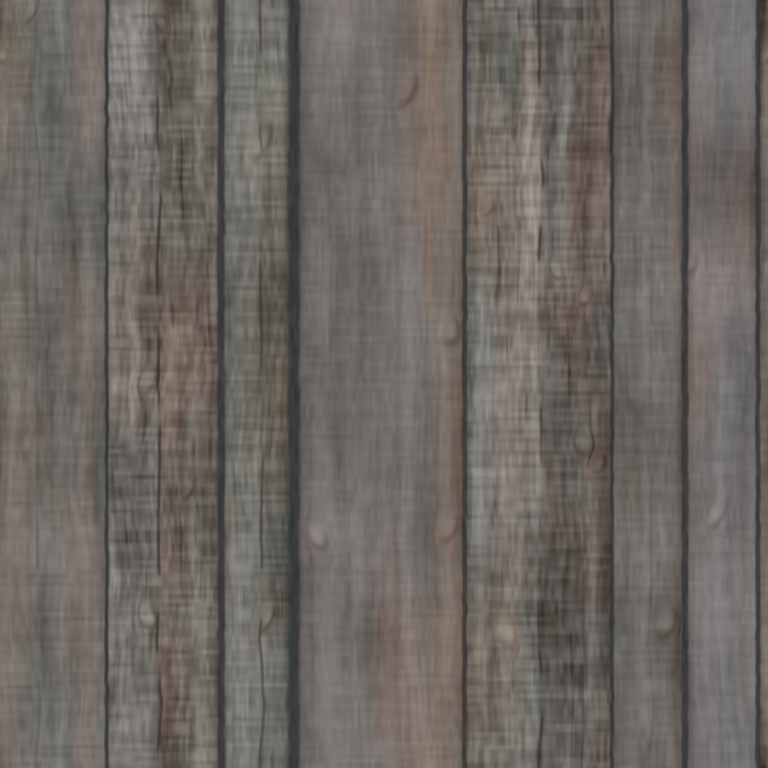
Reproduce this texture procedurally as a WebGL 2 fragment shader.

```glsl
#version 300 es
precision highp float;

#define BOARDS 7
#define KNOTS 22
#define SHIFT 0.013
#define GRAIN 0.17
#define BLOTCH 0.15
#define SAW_MARKS 0.07
#define FIBRE 0.085
#define SHADOW_REACH 0.006
#define GAP_COLOR vec3(0.215, 0.217, 0.222)
#define CRACK_COLOR vec3(0.20, 0.185, 0.175)
#define WARM_TINT vec3(0.030, -0.004, -0.020)

uniform vec2 u_resolution;
out vec4 fragColor;

// Per board: left edge, half gap width, inner seam, wear
const vec4 board[BOARDS] = vec4[](
    vec4(0.000, 0.0026, 0.063, 0.25), vec4(0.152, 0.0018, 0.221, 0.85),
    vec4(0.301, 0.0045, 0.355, 0.60), vec4(0.396, 0.0075, 0.569, 0.10),
    vec4(0.618, 0.0026, 0.718, 0.80), vec4(0.810, 0.0018, 0.862, 0.20),
    vec4(0.905, 0.0040, 0.950, 0.05));

// Weathered wood on either side of the inner seam
const vec3 leftTone[BOARDS] = vec3[](
    vec3(0.410, 0.400, 0.380), vec3(0.435, 0.425, 0.405), vec3(0.435, 0.430, 0.405),
    vec3(0.440, 0.422, 0.412), vec3(0.460, 0.455, 0.435), vec3(0.425, 0.415, 0.400),
    vec3(0.462, 0.447, 0.442));
const vec3 rightTone[BOARDS] = vec3[](
    vec3(0.405, 0.400, 0.390), vec3(0.415, 0.390, 0.370), vec3(0.420, 0.415, 0.388),
    vec3(0.440, 0.408, 0.380), vec3(0.405, 0.390, 0.375), vec3(0.405, 0.390, 0.375),
    vec3(0.452, 0.442, 0.440));

float hash(vec2 p) {
    vec3 q = fract(p.xyx * 0.1031);
    q += dot(q, q.yzx + 33.33);
    return fract((q.x + q.y) * q.z);
}

// Value noise that repeats over the unit square
float noise(vec2 uv, vec2 cells) {
    vec2 p = uv * cells, i = floor(p), f = fract(p);
    f = f * f * (3.0 - 2.0 * f);
    vec2 a = mod(i, cells), b = mod(i + 1.0, cells);
    return mix(mix(hash(a), hash(vec2(b.x, a.y)), f.x),
               mix(hash(vec2(a.x, b.y)), hash(b), f.x), f.y);
}

float fbm(vec2 uv, vec2 cells) {
    float sum = 0.0, weight = 0.5;
    for (int i = 0; i < 4; i++) {
        sum += weight * noise(uv, cells);
        cells *= 2.0;
        weight *= 0.5;
    }
    return sum / 0.9375;
}

vec2 wrapDelta(vec2 d) { return fract(d + 0.5) - 0.5; }

void main() {
    vec2 uv = gl_FragCoord.xy / u_resolution;
    uv.x = fract(uv.x + SHIFT);
    float pixel = 1.0 / u_resolution.x;

    // Find the board and the darkness of the gaps
    int id = 0;
    float gap = 0.0, shade = 0.0;
    for (int i = 0; i < BOARDS; i++) {
        float ragged = noise(uv + float(i) * 0.17, vec2(3.0, 70.0)) - 0.5;
        float d = abs(wrapDelta(vec2(uv.x - board[i].x, 0.0)).x + 0.0016 * ragged);
        float w = board[i].y;
        gap = max(gap, 1.0 - smoothstep(w * 0.5, w + max(pixel, 0.002), d));
        shade = max(shade, exp(-max(d - w, 0.0) / SHADOW_REACH) * (0.35 + 40.0 * w));
        if (uv.x >= board[i].x) id = i;
    }
    float seam = board[id].z, wear = board[id].w;

    // Knots bend the grain and leave a ring with a pale cheek
    float bend = 0.0, knotLight = 0.0, knotWarm = 0.0;
    for (int i = 0; i < KNOTS; i++) {
        float k = float(i);
        vec2 center = vec2(hash(vec2(k, 3.0)), hash(vec2(k, 17.0)));
        vec2 d = wrapDelta(uv - center);
        d.y += d.x * (hash(vec2(k, 29.0)) - 0.5) * 2.4;
        float size = mix(0.006, 0.015, hash(vec2(k, 41.0)));
        float r = length(d * vec2(1.0, 0.75)) / size;
        float body = exp(-r * r);
        float ring = exp(-pow((r - 0.9) * 3.0, 2.0));
        bend += d.x * body * 1.3;
        knotLight += body * 0.055 - ring * 0.075 * smoothstep(-size, size, d.x - d.y);
        knotWarm += exp(-r * r * 0.25) * 0.45;
    }

    // Each board has its own stretch of grain
    float drift = (fbm(uv, vec2(6.0, 5.0)) - 0.5) * 0.018;
    vec2 wood = uv + vec2(drift - bend, float(id) * 0.371);
    float streak = fbm(wood, vec2(64.0, 3.0)) - 0.5;
    float blotch = fbm(wood, vec2(14.0, 7.0)) - 0.5;
    float saw = noise(wood, vec2(24.0, 180.0)) - 0.5;
    float fibre = noise(wood, vec2(230.0, 52.0)) - 0.5;

    // Base colour and stains
    float wobble = (fbm(vec2(uv.y, 0.3), vec2(12.0, 4.0)) - 0.5) * 0.012;
    float side = uv.x - seam + wobble;
    vec3 color = mix(leftTone[id], rightTone[id], smoothstep(-0.006, 0.006, side));
    color += GRAIN * streak * (0.8 + 0.7 * wear) + BLOTCH * blotch;
    color += SAW_MARKS * saw * (0.4 + wear) + FIBRE * fibre * (0.45 + wear);
    float stain = smoothstep(0.5, 0.8, fbm(wood + 0.43, vec2(18.0, 3.0)));
    color += WARM_TINT * (stain + knotWarm * 0.5) + knotLight;

    // Broken cracks along the inner seam
    float broken = smoothstep(0.42, 0.68, noise(vec2(0.2 + float(id) * 0.13, uv.y), vec2(9.0, 22.0)));
    float crack = (1.0 - smoothstep(0.0006, 0.0012 + max(pixel, 0.0022), abs(side))) * broken * wear;
    float groove = exp(-abs(side) / 0.005) * wear * 0.045;
    color = mix(color - groove, CRACK_COLOR, crack * 0.75);

    // Fine splits scattered through the rough boards
    float split = smoothstep(0.80, 0.95, noise(wood + 0.61, vec2(150.0, 14.0)));
    color -= split * 0.07 * (0.15 + wear);

    // Gaps and the shade beside them
    color *= 1.0 - 0.36 * clamp(shade, 0.0, 1.0);
    color = mix(color, GAP_COLOR + 0.05 * fibre, gap * 0.88);
    fragColor = vec4(clamp(color, 0.0, 1.0), 1.0);
}
```
